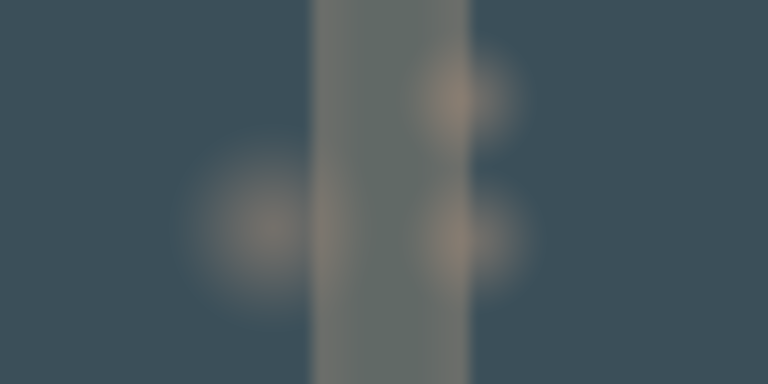
This background is drawn by a Shadertoy shader. Its source:

```glsl
// Soft slate backdrop with one blurred vertical band and three warm glows.
// The band is a product of smooth steps, tinted warmer toward its edges;
// each glow is a radial falloff blended over it in canvas-height units.

const vec3 SLATE = vec3(0.23, 0.31, 0.35);
const vec3 BAND_CORE = vec3(0.38, 0.41, 0.40);
const vec3 BAND_RIM = vec3(0.42, 0.43, 0.415);
const vec3 WARM = vec3(0.63, 0.54, 0.47);

// Coverage of a vertical band with blurred sides
float softBand(float x, float left, float right, float blur) {
    return smoothstep(left - blur, left + blur, x)
         * (1.0 - smoothstep(right - blur, right + blur, x));
}

// Radial falloff: 1 at the centre, easing to 0 at the radius
float glow(vec2 p, vec2 centre, float radius) {
    float d = clamp(length(p - centre) / radius, 0.0, 1.0);
    return mix(1.0 - d, 1.0 - smoothstep(0.0, 1.0, d), 0.6);
}

// Blend a warm light over a colour
vec3 addGlow(vec3 base, vec2 p, vec2 centre, float radius, float strength) {
    return mix(base, WARM, strength * glow(p, centre, radius));
}

void mainImage(out vec4 fragColor, in vec2 fragCoord) {
    // Height is 1; x is scaled so the composition always spans 0 to 2
    vec2 p = fragCoord / iResolution.xy * vec2(2.0, 1.0);

    // Band, cooler in the middle
    float left = 0.813;
    float right = 1.223;
    float fromMiddle = abs(p.x - 0.5 * (left + right)) / (0.5 * (right - left));
    vec3 bandColor = mix(BAND_CORE, BAND_RIM, smoothstep(0.25, 0.9, fromMiddle));
    vec3 color = mix(SLATE, bandColor, softBand(p.x, left, right, 0.027));

    // Warm lights
    color = addGlow(color, p, vec2(0.712, 0.406), 0.28, 0.56);
    color = addGlow(color, p, vec2(1.215, 0.740), 0.19, 0.58);
    color = addGlow(color, p, vec2(1.230, 0.375), 0.20, 0.56);

    fragColor = vec4(color, 1.0);
}
```
